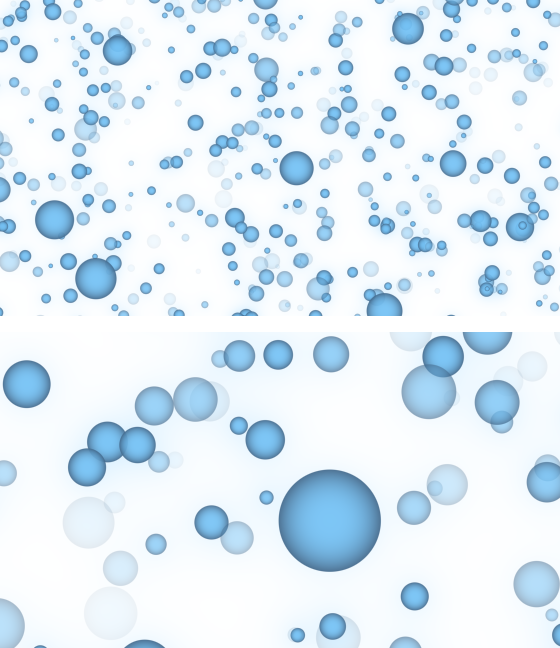
Top: the whole. Bottom: its middle third, enlarged.
Give the GLSL for this background, as a Shadertoy shader.

```glsl
// Translucent blue bubbles with dark rims and faint halos, scattered on white.

// Lengths are in canvas heights.
const int   BUBBLE_COUNT = 430;
const uint  SEED         = 29u;
const float MIN_RADIUS   = 0.0065;
const float MAX_RADIUS   = 0.0275;
const float GIANT_EXTRA  = 0.040;   // added to the few largest bubbles
const float GIANT_RARITY = 50.0;    // higher means fewer giants
const float MARGIN       = 0.03;    // scatter area beyond the canvas
const float FAINT_ALPHA  = 0.08;
const float SOLID_ALPHA  = 0.93;
const float SOLID_FROM   = 0.75;    // random value at which a bubble is solid
const float RIM_POWER    = 3.0;
const float HALO_STRENGTH = 0.10;
const float HALO_REACH    = 0.017;
const float GOLDEN_RATIO  = 0.618034;

const vec3 PAPER = vec3(1.0);
const vec3 CORE  = vec3(0.457, 0.760, 0.960);
const vec3 RIM   = vec3(0.260, 0.410, 0.545);
const vec3 HALO  = vec3(0.450, 0.780, 1.000);

// Integer hash giving three values in 0..1
vec3 hash3(uvec3 v) {
    v = v * 1664525u + 1013904223u;
    v.x += v.y * v.z; v.y += v.z * v.x; v.z += v.x * v.y;
    v ^= v >> 16u;
    v.x += v.y * v.z; v.y += v.z * v.x; v.z += v.x * v.y;
    return vec3(v >> 8u) / 16777216.0;
}

// Core colour darkening towards the rim; t is distance over radius
vec3 bubbleColor(float t) {
    return mix(CORE, RIM, pow(min(t, 1.0), RIM_POWER));
}

void mainImage(out vec4 fragColor, in vec2 fragCoord) {
    float pixel = 1.0 / iResolution.y;
    vec2 p = fragCoord * pixel;
    vec2 canvas = vec2(iResolution.x * pixel, 1.0);

    vec4 ink = vec4(0.0);   // premultiplied bubble layer
    float halo = 0.0;

    for (int i = 0; i < BUBBLE_COUNT; i++) {
        vec3 h = hash3(uvec3(uint(i), SEED, 7u));
        vec2 center = mix(vec2(-MARGIN), canvas + MARGIN, h.xy);

        // Evenly spread sizes, with a short tail of giants
        float size = fract(float(i) * GOLDEN_RATIO);
        float giant = pow(size, GIANT_RARITY);
        float radius = mix(MIN_RADIUS, MAX_RADIUS, size) + GIANT_EXTRA * giant;

        // Giants are always solid
        float solidity = max(smoothstep(0.0, SOLID_FROM, h.z), smoothstep(0.1, 0.4, giant));
        float alpha = mix(FAINT_ALPHA, SOLID_ALPHA, solidity);

        float dist = length(p - center);
        float outside = dist - radius;
        halo += alpha * exp(-max(outside, 0.0) / HALO_REACH);

        // Paint the disc over those before it
        if (outside < pixel) {
            float cover = 1.0 - smoothstep(-0.75 * pixel, 0.75 * pixel, outside);
            ink = mix(ink, vec4(bubbleColor(dist / radius), 1.0), alpha * cover);
        }
    }

    // Halos tint the paper, bubbles lie on top
    vec3 ground = mix(PAPER, HALO, min(HALO_STRENGTH * halo, 1.0));
    fragColor = vec4(ink.rgb + (1.0 - ink.a) * ground, 1.0);
}
```
